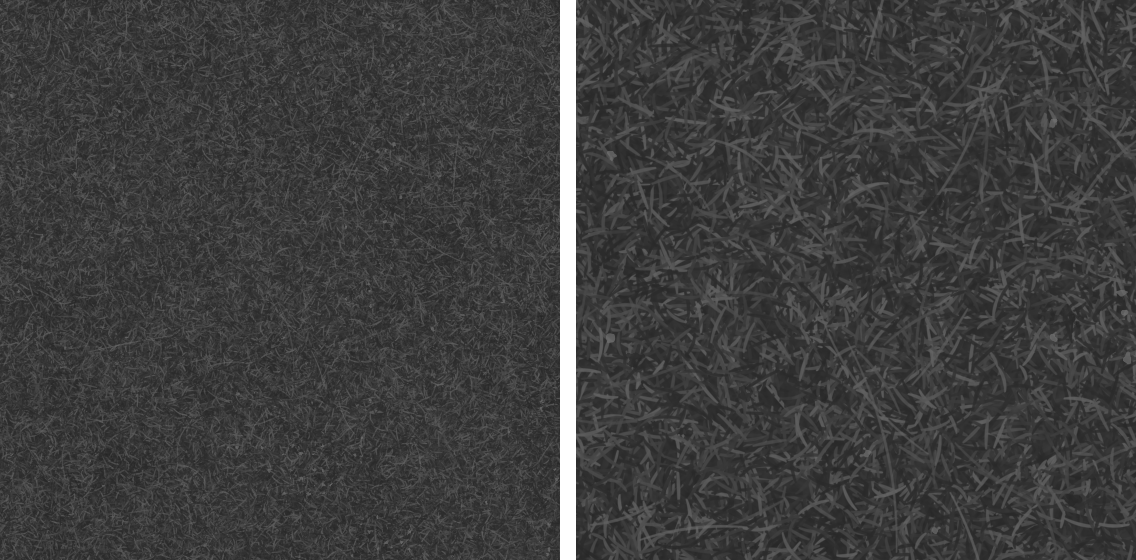
Left, the full canvas; right, a detail of the centre.
This texture is drawn by a WebGL 2 fragment shader. Its source:

```glsl
#version 300 es
precision highp float;
precision highp int;

// Dark felted mat of short, tangled grey fibres.
// Jittered grids of bent, tapered strokes are painted over a mottled ground,
// followed by a few long pale strands and clustered flecks.

uniform vec2 u_resolution;
out vec4 fragColor;

const float TAU = 6.28319;
const int MAT_LAYERS = 13;

// Three random values in 0..1 from an integer lattice point.
vec3 hash3(ivec3 p) {
    uvec3 v = uvec3(p) * 1664525u + 1013904223u;
    v.x += v.y * v.z;
    v.y += v.z * v.x;
    v.z += v.x * v.y;
    v ^= v >> 16u;
    v.x += v.y * v.z;
    v.y += v.z * v.x;
    v.z += v.x * v.y;
    return vec3(v >> 8u) / 16777216.0;
}

float valueNoise(vec2 p, int seed) {
    ivec2 cell = ivec2(floor(p));
    vec2 f = fract(p);
    f = f * f * (3.0 - 2.0 * f);
    float a = hash3(ivec3(cell, seed)).x;
    float b = hash3(ivec3(cell + ivec2(1, 0), seed)).x;
    float c = hash3(ivec3(cell + ivec2(0, 1), seed)).x;
    float d = hash3(ivec3(cell + ivec2(1, 1), seed)).x;
    return mix(mix(a, b, f.x), mix(c, d, f.x), f.y);
}

float fractalNoise(vec2 p, int seed) {
    float sum = 0.0, weight = 0.5;
    for (int i = 0; i < 4; i++) {
        sum += weight * valueNoise(p, seed + i);
        p = p * 2.03 + 7.3;
        weight *= 0.5;
    }
    return sum / 0.9375;
}

float coverage(float dist, float radius, float pixel) {
    return 1.0 - smoothstep(radius - pixel, radius + pixel, dist);
}

// Bent stroke centred on the origin, narrowing towards both ends.
float strokeMask(vec2 p, float angle, float halfLength, float halfWidth, float bend, float pixel) {
    vec2 axis = vec2(cos(angle), sin(angle));
    vec2 q = vec2(dot(p, axis), dot(p, vec2(-axis.y, axis.x)));
    float along = q.x / halfLength;
    q.y -= bend * halfLength * (along * along - 0.3);
    float dist = length(vec2(max(abs(q.x) - halfLength, 0.0), q.y));
    float taper = 1.0 - 0.4 * min(along * along, 1.0);
    return coverage(dist, halfWidth * taper, pixel);
}

// Paints one grid of strokes; toneRange holds the darkest and palest tone.
float paintFibres(float tone, vec2 uv, float grid, int seed, vec2 lengthRange, float halfWidth,
                  vec2 toneRange, float density, float opacity, float pixel) {
    vec2 p = uv * grid + 17.0 * hash3(ivec3(seed, 5, 9)).xy;
    ivec2 home = ivec2(floor(p));
    for (int y = -1; y <= 1; y++) {
        for (int x = -1; x <= 1; x++) {
            ivec2 cell = home + ivec2(x, y);
            vec3 place = hash3(ivec3(cell, seed));
            vec3 look = hash3(ivec3(cell, seed + 500));
            if (fract(look.x * 37.0) > density) continue;
            vec2 offset = (p - vec2(cell) - place.xy) / grid;
            float halfLength = mix(lengthRange.x, lengthRange.y, look.x) / grid;
            float mask = strokeMask(offset, place.z * TAU, halfLength, halfWidth,
                                    (look.y - 0.5) * 0.4, pixel);
            float fibreTone = mix(toneRange.x, toneRange.y, look.z * look.z);
            tone = mix(tone, fibreTone, mask * opacity);
        }
    }
    return tone;
}

// Small ragged specks, kept only where the cluster value is high.
float fleckMask(vec2 uv, float grid, int seed, float radius, float cluster, float pixel) {
    vec2 p = uv * grid;
    ivec2 cell = ivec2(floor(p));
    vec3 r = hash3(ivec3(cell, seed));
    vec2 offset = (fract(p) - mix(vec2(0.3), vec2(0.7), r.xy)) / grid;
    float wobble = 1.6 * radius * (valueNoise(uv * 420.0, seed + 1) - 0.5);
    float size = radius * (0.6 + 0.6 * r.x);
    return coverage(length(offset) + wobble, size, pixel) * step(r.z, cluster);
}

void main() {
    vec2 uv = gl_FragCoord.xy / u_resolution.y;
    float pixel = 0.85 / u_resolution.y;

    // Mottled ground between the fibres
    float tone = 0.15 + 0.07 * fractalNoise(uv * 130.0, 40);

    // Tangled mat of short fibres
    for (int i = 0; i < MAT_LAYERS; i++) {
        float grid = 50.0 + 2.7 * float(i);
        tone = paintFibres(tone, uv, grid, 100 + i, vec2(0.25, 0.95), 0.00105,
                           vec2(0.165, 0.385), 1.0, 0.84, pixel);
    }

    // Sparse long strands
    tone = paintFibres(tone, uv, 24.0, 200, vec2(0.3, 0.8), 0.0009,
                       vec2(0.29, 0.42), 0.45, 0.65, pixel);
    tone = paintFibres(tone, uv, 9.0, 201, vec2(0.25, 0.7), 0.0008,
                       vec2(0.33, 0.43), 0.35, 0.65, pixel);

    // Pale flecks in clusters and scattered dark pits
    float cluster = smoothstep(0.55, 0.8, fractalNoise(uv * 6.0, 60)) * 0.3 + 0.008;
    tone = mix(tone, 0.44, 0.7 * fleckMask(uv, 72.0, 70, 0.0026, cluster, pixel));
    tone = mix(tone, 0.15, 0.6 * fleckMask(uv, 45.0, 80, 0.0045, 0.04, pixel));

    // Broad uneven shading and fine grain
    tone += 0.026 * (fractalNoise(uv * 9.0, 90) - 0.5);
    tone += 0.024 * (valueNoise(uv * 400.0, 95) - 0.5);

    fragColor = vec4(vec3(tone), 1.0);
}
```
